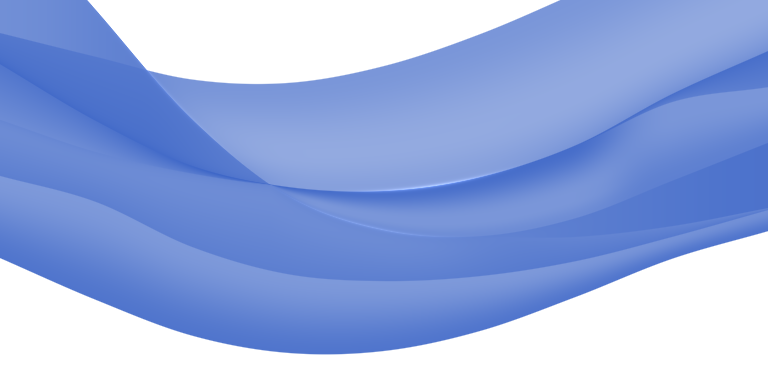
Reproduce this background procedurally as a Shadertoy shader.

```glsl
// Overlapping translucent blue ribbons sweeping across a white ground.
// Each ribbon edge is a smooth spline of nine evenly spaced heights;
// layers are painted from back to front with soft tonal gradients.

const vec3 DEEP_BLUE = vec3(0.24, 0.40, 0.78);
const vec3 PALE_BLUE = vec3(0.60, 0.685, 0.885);

// Catmull-Rom height at x in 0..1, with straight continuation at the ends
float edgeHeight(float h[9], float x) {
    float u = clamp(x, 0.0, 0.9999) * 8.0;
    int i = int(u);
    float t = u - float(i);
    float b = h[i];
    float c = h[i + 1];
    float a = i > 0 ? h[max(i - 1, 0)] : 2.0 * b - c;
    float d = i < 7 ? h[min(i + 2, 8)] : 2.0 * c - b;
    return b + 0.5 * t * (c - a + t * (2.0 * a - 5.0 * b + 4.0 * c - d
             + t * (3.0 * (b - c) + d - a)));
}

// Antialiased coverage of the area under an edge
float below(float edge, float y) {
    return clamp((edge - y) * iResolution.y * 0.8 + 0.5, 0.0, 1.0);
}

// Relative depth from an upper to a lower edge
float depth(float top, float bottom, float y) {
    return clamp((top - y) / max(top - bottom, 0.002), 0.0, 1.0);
}

// Soft falloff on both sides of an edge
float glow(float distance, float width) {
    return exp(-abs(distance) / width);
}

// Bump that is one at the centre and fades out over the radius
float span(float x, float centre, float radius) {
    return 1.0 - smoothstep(0.0, radius, abs(x - centre));
}

vec3 blue(float tone) {
    return mix(DEEP_BLUE, PALE_BLUE, tone);
}

void mainImage(out vec4 fragColor, in vec2 fragCoord) {
    vec2 p = fragCoord / iResolution.xy;
    float x = p.x;
    float y = p.y;

    // Ribbon edges
    float crest = edgeHeight(float[9](0.914, 0.852, 0.793, 0.784, 0.828, 0.911, 1.018, 1.13, 1.25), x);
    float sweep = edgeHeight(float[9](1.26, 0.974, 0.690, 0.490, 0.401, 0.385, 0.432, 0.529, 0.628), x);
    float fold = edgeHeight(float[9](0.833, 0.685, 0.568, 0.513, 0.503, 0.539, 0.622, 0.755, 0.867), x);
    float under = edgeHeight(float[9](0.688, 0.604, 0.548, 0.513, 0.503, 0.539, 0.622, 0.755, 0.867), x);
    float inner = edgeHeight(float[9](0.833, 0.685, 0.568, 0.513, 0.500, 0.530, 0.620, 0.734, 0.773), x);
    float veil = edgeHeight(float[9](0.3, 0.3, 0.34, 0.36, 0.375, 0.382, 0.383, 0.411, 0.458), x);
    float belly = edgeHeight(float[9](0.542, 0.474, 0.357, 0.286, 0.268, 0.281, 0.320, 0.383, 0.453), x);
    float base = edgeHeight(float[9](0.328, 0.219, 0.126, 0.081, 0.086, 0.138, 0.227, 0.326, 0.398), x);
    float lower = min(sweep, under);
    float rightSide = smoothstep(0.30, 0.42, x);

    // Back ribbon in the upper left corner
    vec3 col = vec3(1.0);
    float backTone = mix(0.56, 0.36, smoothstep(0.0, 0.2, x));
    col = mix(col, blue(backTone), below(sweep, y));

    // Wide pale ribbon, darker where the back ribbon crosses it
    float s = depth(crest, fold, y);
    float paleTone = mix(0.66, 0.93, smoothstep(0.0, 0.65, s));
    paleTone -= 0.14 * smoothstep(0.7, 1.0, s);
    paleTone -= 0.20 * glow(y - fold, 0.035) * smoothstep(0.6, 0.82, x);
    paleTone -= 0.15 * glow(y - sweep, 0.05) * (1.0 - rightSide);
    float crossTone = mix(0.25, 0.13, s) + 0.18 * smoothstep(0.18, 0.36, x);
    crossTone -= 0.08 * glow(y - fold, 0.012);
    col = mix(col, blue(mix(paleTone, crossTone, below(sweep, y))), below(crest, y));

    // Shadowed inside of the fold
    s = depth(fold, lower, y);
    float leftTone = mix(0.22, 0.52, s) - 0.28 * smoothstep(0.08, 0.33, x);
    float foldTone = mix(0.10, 0.66, smoothstep(0.0, 0.65, s));
    foldTone -= 0.14 * smoothstep(0.75, 1.0, s);
    foldTone = mix(foldTone, 0.12 + 0.22 * depth(fold, inner, y), smoothstep(0.78, 0.88, x));
    col = mix(col, blue(mix(leftTone, foldTone, rightSide)), below(fold, y));

    // Inner ribbon rising on the right
    float innerTone = mix(0.66, 0.36, smoothstep(0.2, 1.0, depth(inner, lower, y)));
    col = mix(col, blue(innerTone), below(inner, y) * smoothstep(0.74, 0.88, x));

    // Middle band, deepening toward the right
    s = depth(lower, belly, y);
    float middleTone = mix(0.60, 0.34, s) - 0.16 * glow(y - lower, 0.02);
    middleTone = mix(middleTone, mix(0.30, 0.17, smoothstep(0.75, 1.0, x)), smoothstep(0.5, 0.82, x));
    col = mix(col, blue(middleTone), below(lower, y));

    // Faint translucent veil over its lower part
    float veilTone = mix(0.42, 0.27, depth(veil, belly, y));
    col = mix(col, blue(veilTone), below(min(veil, lower), y) * smoothstep(0.56, 0.76, x));

    // Front ribbon along the bottom
    s = depth(belly, base, y);
    float frontTone = mix(0.70, 0.20, smoothstep(0.0, 1.05, s));
    frontTone -= 0.14 * smoothstep(0.65, 1.0, x) * (1.0 - s);
    col = mix(col, blue(frontTone), below(belly, y));

    // Fine highlights on the folded edges
    col += 0.28 * glow(y - fold, 0.003) * span(x, 0.56, 0.14);
    col += 0.10 * glow(y - sweep, 0.003) * span(x, 0.48, 0.16);
    col += 0.08 * glow(y - sweep, 0.005) * span(x, 0.20, 0.14);

    // White ground beneath everything
    col = mix(vec3(1.0), col, below(1.0 - base, 1.0 - y));
    fragColor = vec4(clamp(col, 0.0, 1.0), 1.0);
}
```
